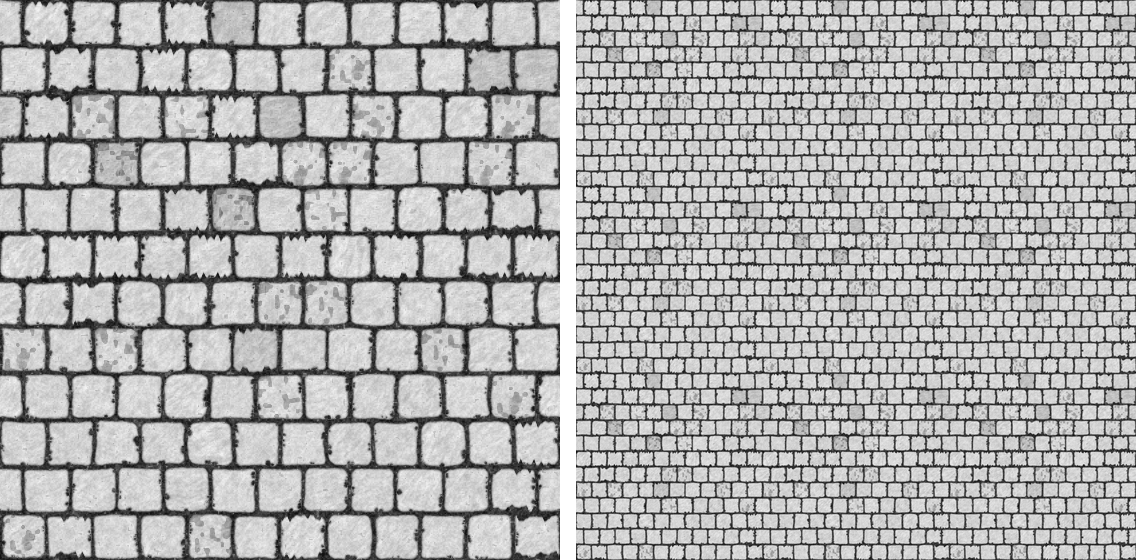
Left, the tile; right, the same tile 3 across and 3 down.
A Shadertoy shader for this texture:

```glsl
float hash(vec2 p) {
    return fract(sin(dot(p, vec2(127.1, 311.7))) * 43758.5);
}

// Value noise that wraps after a whole number of lattice cells
float noise(vec2 p, float period) {
    vec2 i = floor(p), f = fract(p);
    f = f * f * (3.0 - 2.0 * f);
    vec2 a = mod(i, period), b = mod(i + 1.0, period);
    return mix(mix(hash(a), hash(vec2(b.x, a.y)), f.x),
               mix(hash(vec2(a.x, b.y)), hash(b), f.x), f.y);
}

float fbm(vec2 uv, float period) {
    float sum = 0.0, amp = 0.5;
    for (int i = 0; i < 4; i++) {
        sum += amp * noise(uv * period, period);
        period *= 2.0;
        amp *= 0.5;
    }
    return sum / 0.9375;
}

float roundBox(vec2 p, vec2 size, float radius) {
    vec2 e = abs(p) - size + radius;
    return length(max(e, 0.0)) + min(max(e.x, e.y), 0.0) - radius;
}

// Clusters of small lumps bitten out of the sides of a stone
float chips(vec2 q, vec2 id) {
    float d = 1.0;
    for (int i = 0; i < 12; i++) {
        float cluster = float(i / 3), lump = float(i);
        vec2 seed = id + 17.0 * cluster;
        float side = floor(4.0 * hash(seed + 3.1));
        float along = 0.8 * (hash(seed + 5.7) - 0.5) + 0.16 * (hash(id + lump * 2.3) - 0.5);
        vec2 c = vec2(0.455 - 0.03 * hash(id + lump * 4.1), along);
        if (side > 2.5) c = c.yx;
        if (mod(side, 2.0) > 0.5) c = -c;
        float radius = 0.015 + 0.065 * hash(seed + 8.3) * hash(id + lump * 6.7);
        d = min(d, length(q - c) - radius);
    }
    return d;
}

void mainImage(out vec4 fragColor, in vec2 fragCoord) {
    vec2 uv = fragCoord / iResolution.xy;
    float aa = 10.0 / iResolution.y;

    // Running bond: twelve rows of twelve, odd rows shifted by half a stone
    vec2 p = uv * 12.0;
    p += 0.05 * (vec2(noise(uv * 24.0, 24.0), noise(uv.yx * 24.0, 24.0)) - 0.5);
    float row = floor(p.y);
    p.x += 0.5 * mod(row, 2.0);
    vec2 id = mod(floor(p), 12.0);
    vec2 q = fract(p) - 0.5;
    float tone = hash(id + 0.3), wear = hash(id + 21.4), kind = hash(id + 43.9);

    float coarse = fbm(uv, 72.0);
    float fine = noise(uv * 192.0, 192.0);
    float grain = noise(uv * 420.0, 420.0);

    // Outline: rounded block, rough rim and chipped sides
    vec2 jitter = 0.016 * (vec2(hash(id + 7.2), hash(id + 9.8)) - 0.5);
    vec2 size = vec2(0.459, 0.457) - 0.014 * vec2(hash(id + 2.6), hash(id + 6.4));
    float d = roundBox(q - jitter, size, 0.07 + 0.13 * wear * wear);
    d += 0.055 * (coarse - 0.45) + 0.018 * (fine - 0.5);
    vec2 rough = q + 0.06 * (vec2(coarse, fbm(uv.yx, 72.0)) - 0.5);
    d = max(d, -chips(rough, id));

    // Some stones have jagged breaks along top and bottom
    float jag = noise(vec2(q.x * 13.0 + 40.0 * tone, 5.0 + step(0.0, q.y)), 97.0);
    float broken = abs(q.y) - 0.45 + 0.13 * jag * jag;
    if (kind > 0.84) d = max(d, broken);

    // Stone face: slanted veins, mottling, pits and grain
    float slant = 0.3 + 0.9 * hash(id + 31.0);
    vec2 v = mat2(cos(slant), -sin(slant), sin(slant), cos(slant)) * q;
    v += 0.07 * coarse;
    float veins = noise(v * vec2(7.0, 22.0) + 50.0 + 30.0 * tone, 199.0);
    float face = 0.835 - 0.10 * smoothstep(0.88, 0.96, tone) + 0.03 * (tone - 0.5);
    face += 0.09 * (veins - 0.5) * (0.4 + wear) + 0.13 * (coarse - 0.5);
    face += 0.05 * (fine - 0.5) + 0.09 * (grain - 0.5);
    face -= 0.14 * smoothstep(0.80, 0.95, fine) * smoothstep(0.45, 0.65, coarse);
    float blotch = smoothstep(0.62, 0.74, noise(q * 9.0 + 60.0 + 20.0 * tone, 199.0));
    face -= 0.20 * blotch * step(0.72, kind) * step(kind, 0.84);
    face *= 1.0 - 0.16 * smoothstep(-0.045, 0.0, d);

    // Mortar: dark grit with a paler crumbling rim beside the stone
    float mortar = 0.19 + 0.20 * (coarse - 0.5) + 0.16 * (fine - 0.5) + 0.16 * (grain - 0.5);
    mortar += 0.20 * (1.0 - smoothstep(0.0, 0.035, d)) * (0.5 + coarse);
    mortar += 0.16 * smoothstep(0.82, 0.95, fine);

    float shade = mix(face, max(mortar, 0.07), smoothstep(-aa, aa, d));
    fragColor = vec4(vec3(clamp(shade, 0.0, 0.95)), 1.0);
}
```
